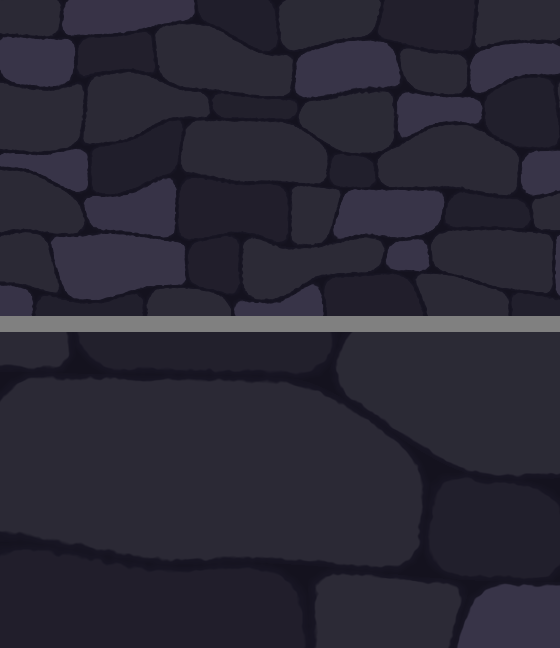
Top, the full canvas; bottom, a detail of the centre.
A Shadertoy shader for this texture:

```glsl
// A dry stone wall at night: flat stones in three dim violet tones.
// Wavy courses are cut by leaning joints; a rounded-corner distance to the
// nearest edges, roughened by fine noise, leaves thin dark mortar lines.

const vec3 LIGHT_STONE = vec3(0.218, 0.202, 0.280);
const vec3 MID_STONE   = vec3(0.170, 0.163, 0.209);
const vec3 DARK_STONE  = vec3(0.130, 0.121, 0.171);
const vec3 MORTAR      = vec3(0.088, 0.080, 0.132);

const float LIGHT_SHARE   = 0.29;
const float MID_SHARE     = 0.39;
const float COURSE_HEIGHT = 0.160;  // in canvas heights
const float STONE_WIDTH   = 0.315;
const float COURSE_WAVE   = 0.32;   // swing of a course line, in courses
const float WAVE_LENGTH   = 0.27;
const float JOINT_SHIFT   = 0.33;   // shift of a joint, in stone widths
const float JOINT_LEAN    = 0.25;
const float BEND          = 0.035;  // large-scale bending of the wall
const float CORNER_RADIUS = 0.042;
const float MORTAR_HALF   = 0.0058;
const float ROUGHNESS     = 0.0042;
const float ROUGH_SCALE   = 95.0;
const float EDGE_SOFTNESS = 0.0016;
const float TINT_VARIATION = 0.006;

float hash(vec2 p) {
    vec3 q = fract(vec3(p.xyx) * 0.1031);
    q += dot(q, q.yzx + 33.33);
    return fract((q.x + q.y) * q.z);
}

float noise(vec2 p) {
    vec2 cell = floor(p), f = fract(p);
    f = f * f * (3.0 - 2.0 * f);
    return mix(mix(hash(cell), hash(cell + vec2(1, 0)), f.x),
               mix(hash(cell + vec2(0, 1)), hash(cell + vec2(1, 1)), f.x), f.y);
}

// Height of the line below a course: plateaus linked by short slopes.
float courseLine(float x, float course) {
    float t = x / WAVE_LENGTH + 7.3 * hash(vec2(course, 3.0));
    float i = floor(t);
    float swing = mix(hash(vec2(i, course + 40.0)), hash(vec2(i + 1.0, course + 40.0)),
                      smoothstep(0.12, 0.88, t - i));
    return COURSE_HEIGHT * (course + COURSE_WAVE * (2.0 * swing - 1.0));
}

// Perpendicular distance to a course line, positive above it.
float aboveLine(vec2 p, float course) {
    float h = 0.004;
    float y = courseLine(p.x, course);
    float slope = (courseLine(p.x + h, course) - y) / h;
    return (p.y - y) / sqrt(1.0 + slope * slope);
}

// Horizontal place of a joint at height y within its course.
float jointX(float index, float course, float y) {
    vec2 id = vec2(index, course);
    float shift = JOINT_SHIFT * (2.0 * hash(id + 11.0) - 1.0);
    float lean = JOINT_LEAN * (2.0 * hash(id + 57.0) - 1.0);
    float offset = hash(vec2(course, 91.0));
    return STONE_WIDTH * (index + shift + offset)
         + lean * (y - COURSE_HEIGHT * (course + 0.5));
}

vec3 stoneColor(vec2 id) {
    // Golden-ratio steps keep neighbours in a course different.
    float tone = fract(id.x * 0.618 + hash(vec2(id.y, 23.0)) + 0.12 * hash(id + 71.0));
    vec3 color = tone < LIGHT_SHARE ? LIGHT_STONE
               : tone < LIGHT_SHARE + MID_SHARE ? MID_STONE : DARK_STONE;
    return color + TINT_VARIATION * (hash(id + 5.0) - 0.5);
}

void mainImage(out vec4 fragColor, in vec2 fragCoord) {
    vec2 uv = fragCoord / iResolution.y;

    // Bend the wall so that courses and joints curve.
    vec2 bend = vec2(noise(uv * 5.0 + 13.0), noise(uv * 3.5 + 47.0)) - 0.5;
    vec2 p = uv + BEND * bend * vec2(1.2, 2.0) + vec2(3.0, 2.0);

    // Find the course.
    float course = floor(p.y / COURSE_HEIGHT + 0.5);
    if (p.y < courseLine(p.x, course)) course -= 1.0;
    float dy = min(aboveLine(p, course), -aboveLine(p, course + 1.0));

    // Find the joints on both sides.
    float base = floor(p.x / STONE_WIDTH);
    float left = -1e3, right = 1e3, column = base;
    for (int k = -3; k <= 3; k++) {
        float index = base + float(k);
        float x = jointX(index, course, p.y);
        if (x <= p.x && x > left) { left = x; column = index; }
        if (x > p.x) right = min(right, x);
    }
    float dx = min(p.x - left, right - p.x);

    // Rounded stone outline with a frayed edge.
    vec2 id = vec2(column, course);
    float radius = CORNER_RADIUS * mix(0.7, 1.3, hash(id + 31.0));
    float inset = radius - length(max(radius - vec2(dx, dy), 0.0));
    float fray = noise(uv * ROUGH_SCALE) + 0.5 * noise(uv * ROUGH_SCALE * 2.1) - 0.75;
    float edge = inset - MORTAR_HALF + ROUGHNESS * fray;

    float soft = max(EDGE_SOFTNESS, 0.6 / iResolution.y);
    float stone = smoothstep(-soft, soft, edge);

    // Mortar deepens slightly in the wide gaps at the corners.
    vec3 gap = MORTAR * mix(0.88, 1.04, smoothstep(-0.012, 0.0, edge));
    fragColor = vec4(mix(gap, stoneColor(id), stone), 1.0);
}
```
